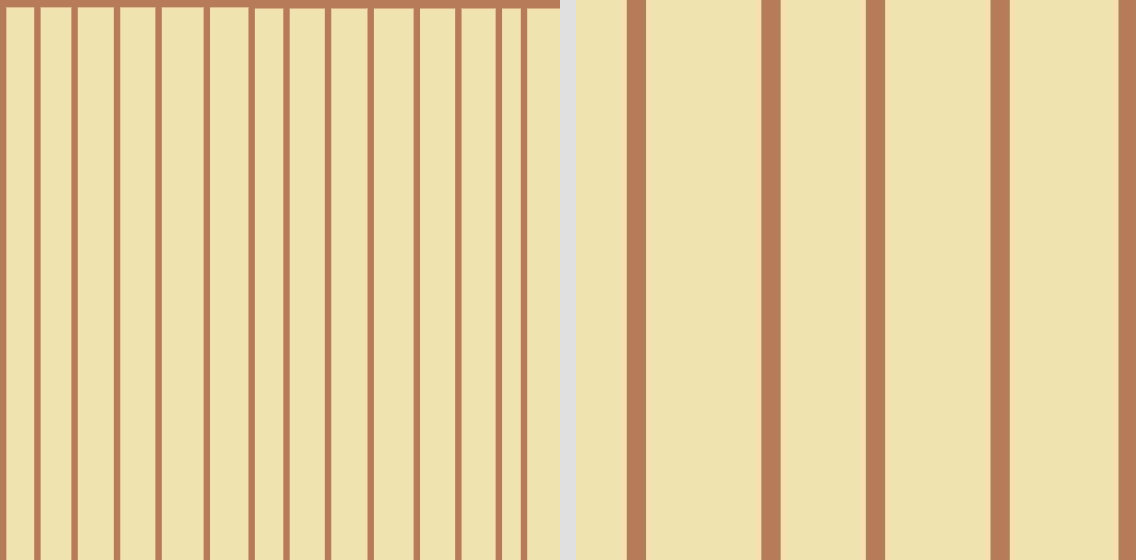
Left: the whole. Right: its middle third, enlarged.
This pattern is drawn by a WebGL 2 fragment shader. Its source:

```glsl
#version 300 es
precision highp float;
// Cream wall panels of uneven width, parted by thin clay-brown stripes under a top rail.

uniform vec2 u_resolution;
out vec4 fragColor;

const vec3 CREAM = vec3(0.937, 0.890, 0.690);
const vec3 WARM_CREAM = vec3(0.975, 0.872, 0.690);
const vec3 CLAY = vec3(0.718, 0.484, 0.350);
const vec3 OLIVE_CLAY = vec3(0.672, 0.508, 0.350);

const int STRIPES = 14;
const float FIRST_STRIPE = 0.0056;
const float STRIPE_WIDTH = 0.0115;
// Uneven spacing from each stripe centre to the next
const float SPACING[STRIPES - 1] = float[](
    0.0612, 0.0664, 0.0758, 0.0742, 0.0861, 0.0801, 0.0622,
    0.0742, 0.0762, 0.0823, 0.0742, 0.0723, 0.0449);

const float RAIL_LEFT = 0.0132;    // rail depth before the step
const float RAIL_RIGHT = 0.0152;   // rail depth after the step
const float RAIL_STEP_X = 0.4492;

const float WARM_REACH = 0.0030;   // tint spreading into the cream
const float OLIVE_REACH = 0.0014;  // tint spreading into the clay

// Signed distance to the nearest stripe, negative inside
float stripeDistance(float x) {
    float centre = FIRST_STRIPE;
    float nearest = abs(x - centre);
    for (int i = 0; i < STRIPES - 1; i++) {
        centre += SPACING[i];
        nearest = min(nearest, abs(x - centre));
    }
    return nearest - 0.5 * STRIPE_WIDTH;
}

// Signed distance to the top rail, negative inside
float railDistance(vec2 p) {
    float depth = mix(RAIL_LEFT, RAIL_RIGHT, step(RAIL_STEP_X, p.x));
    return 1.0 - depth - p.y;
}

void main() {
    vec2 uv = gl_FragCoord.xy / u_resolution;
    float pixel = 1.0 / min(u_resolution.x, u_resolution.y);

    float edge = min(stripeDistance(uv.x), railDistance(uv));
    float ink = clamp(0.5 - edge / pixel, 0.0, 1.0);

    // Faint tints on both sides of each edge
    float warm = 1.0 - smoothstep(0.6 * WARM_REACH, 1.4 * WARM_REACH, edge);
    float olive = smoothstep(-1.4 * OLIVE_REACH, -0.6 * OLIVE_REACH, edge);
    vec3 panel = mix(CREAM, WARM_CREAM, warm);
    vec3 stripe = mix(CLAY, OLIVE_CLAY, olive);

    fragColor = vec4(mix(panel, stripe, ink), 1.0);
}
```
